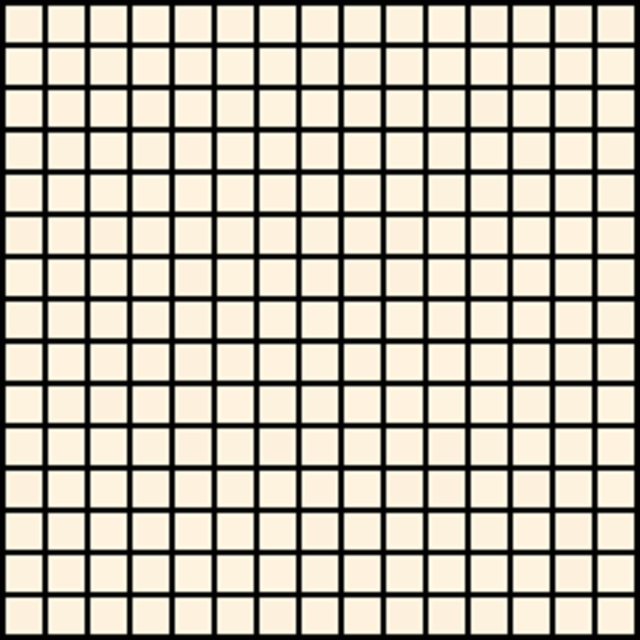
Write a Shadertoy shader that draws this pattern.

```glsl
// Cream square tiles, 15 by 15, divided by soft black grid lines with a pale rim inside each tile.

float hash(vec2 p) {
    return fract(sin(dot(p, vec2(127.1, 311.7))) * 43758.5453);
}

// Distance to the nearest grid line on each axis; the outer margin counts as line.
vec2 lineDistance(vec2 grid, float pitch) {
    vec2 nearest = clamp(round(grid), 0.0, 15.0);
    vec2 inside = step(0.0, grid) * step(grid, vec2(15.0));
    return abs(grid - nearest) * pitch * inside;
}

void mainImage(out vec4 fragColor, in vec2 fragCoord) {
    vec2 uv = fragCoord / iResolution.xy;
    float margin = 0.0046;
    float pitch = (1.0 - 2.0 * margin) / 15.0;
    vec2 grid = (uv - margin) / pitch;
    vec2 dist = lineDistance(grid, pitch);

    // Each line differs very slightly in width
    vec2 lineId = round(grid);
    vec2 jitter = vec2(hash(vec2(lineId.x, 3.0)), hash(vec2(7.0, lineId.y))) - 0.5;
    vec2 halfWidth = 0.0044 + 0.0003 * jitter;

    // Soft line edges, never sharper than a pixel
    float blur = max(0.0029, 0.75 / iResolution.y);
    vec2 open = smoothstep(halfWidth - blur, halfWidth + blur, dist);
    float tile = open.x * open.y;

    // Cream face, brighter along its rim, with a faint change of tone per tile
    float rim = 1.0 - smoothstep(0.0075, 0.0125, min(dist.x, dist.y));
    vec3 cream = mix(vec3(0.995, 0.950, 0.870), vec3(1.0, 0.990, 0.920), rim);
    cream += 0.008 * (hash(floor(grid)) - 0.5);

    vec3 color = mix(vec3(0.008, 0.006, 0.006), cream, tile);
    fragColor = vec4(clamp(color, 0.0, 1.0), 1.0);
}
```
